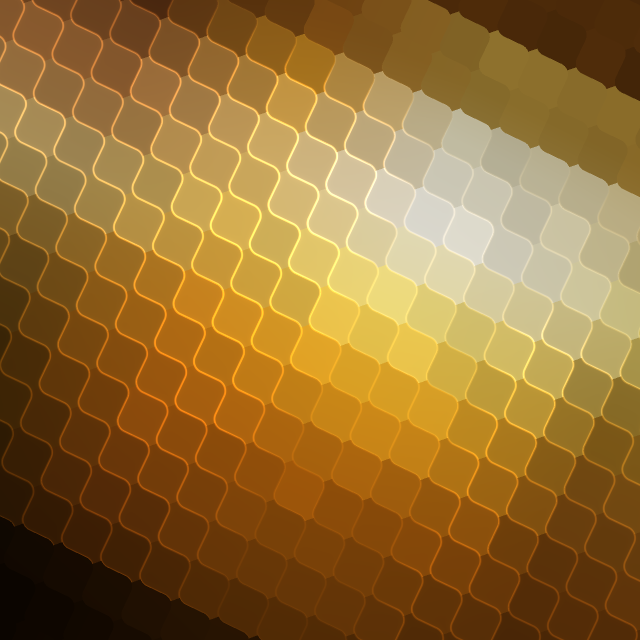
Give the GLSL for this background, as a WebGL 1 fragment shader.

```glsl
precision highp float;
uniform vec2 u_resolution;

const float CELL = 0.0677;

float hash(vec2 p) {
  vec3 q = fract(p.xyx * vec3(0.1031, 0.1030, 0.0973));
  q += dot(q, q.yzx + 33.33);
  return fract((q.x + q.y) * q.z);
}

float span(float a, float b, float x) {
  return clamp((x - a) / (b - a), 0.0, 1.0);
}

// Eight colour stops across the slanted bands
vec3 ramp(float v, vec3 a, vec3 b, vec3 c, vec3 d, vec3 e, vec3 f, vec3 g, vec3 h) {
  vec3 color = mix(a, b, span(0.1, 0.3, v));
  color = mix(color, c, span(0.3, 0.45, v));
  color = mix(color, d, span(0.45, 0.6, v));
  color = mix(color, e, span(0.6, 0.72, v));
  color = mix(color, f, span(0.72, 0.86, v));
  color = mix(color, g, span(0.88, 1.02, v));
  return mix(color, h, span(1.02, 1.09, v));
}

// Light field: x runs along the bands, y across them
vec3 lightField(vec2 b) {
  vec3 shade = ramp(b.y,
    vec3(0.03, 0.015, 0.0), vec3(0.16, 0.10, 0.01), vec3(0.25, 0.16, 0.03), vec3(0.45, 0.33, 0.12),
    vec3(0.65, 0.57, 0.36), vec3(0.53, 0.35, 0.18), vec3(0.30, 0.16, 0.06), vec3(0.26, 0.13, 0.03));
  vec3 amber = ramp(b.y,
    vec3(0.09, 0.04, 0.0), vec3(0.36, 0.18, 0.03), vec3(0.59, 0.32, 0.05), vec3(0.75, 0.47, 0.09),
    vec3(0.80, 0.65, 0.28), vec3(0.83, 0.69, 0.41), vec3(0.64, 0.44, 0.11), vec3(0.45, 0.27, 0.07));
  vec3 glow = ramp(b.y,
    vec3(0.20, 0.10, 0.01), vec3(0.43, 0.23, 0.03), vec3(0.64, 0.35, 0.04), vec3(0.88, 0.63, 0.12),
    vec3(0.91, 0.82, 0.38), vec3(0.87, 0.86, 0.82), vec3(0.74, 0.72, 0.62), vec3(0.54, 0.43, 0.17));
  vec3 dusk = ramp(b.y,
    vec3(0.18, 0.09, 0.01), vec3(0.25, 0.13, 0.02), vec3(0.34, 0.18, 0.03), vec3(0.42, 0.26, 0.06),
    vec3(0.50, 0.37, 0.10), vec3(0.70, 0.65, 0.36), vec3(0.66, 0.58, 0.36), vec3(0.50, 0.37, 0.13));
  vec3 color = mix(shade, amber, span(-0.2, 0.05, b.x));
  color = mix(color, glow, span(0.05, 0.3, b.x));
  float fade = span(0.3, 0.72, b.x);
  return mix(color, dusk, fade * fade);
}

// Quarter plane with a rounded corner
float roundedCorner(vec2 s) {
  vec2 q = s + 0.27;
  return length(max(q, 0.0)) + min(max(q.x, q.y), 0.0) - 0.27;
}

vec3 tiles(vec2 p) {
  vec2 band = vec2(dot(p, vec2(0.903, -0.430)), dot(p, vec2(0.430, 0.903)));
  vec2 grid = band / CELL + vec2(-0.25, 0.42);

  // The four tiles around the nearest lattice corner
  vec2 corner = floor(grid + 0.5);
  vec2 s = grid - corner;
  float lower = roundedCorner(s);
  float upper = roundedCorner(-s);
  vec2 id = corner + (s.y > s.x ? vec2(-1.0, 0.0) : vec2(0.0, -1.0));
  if (lower < 0.0) id = corner - 1.0;
  if (upper < 0.0) id = corner;

  // Nearly flat colour in each tile, with darker outer bands
  vec2 center = (id + vec2(0.75, 0.08)) * CELL;
  vec3 color = lightField(mix(center, band, 0.12));
  color *= 0.95 + 0.1 * hash(id + 40.0);
  if (id.y < 2.5) color *= 0.6;
  if (id.y > 17.5) color = vec3(0.29, 0.16, 0.035) * (0.9 + 0.2 * hash(id + 9.0));

  // Fine bright outlines, fading inside the glow and the outer bands
  float edge = min(abs(lower), abs(upper));
  float line = 1.0 - smoothstep(0.008, 0.034, edge);
  float halo = 0.18 * exp(-edge * 22.0);
  float lit = 1.0 - smoothstep(0.1, 0.36, band.x);
  lit += 0.75 * smoothstep(0.42, 0.58, band.x) * (1.0 - smoothstep(0.75, 0.92, band.y));
  lit = max(lit, 0.2) * (1.0 - smoothstep(0.96, 1.08, band.y)) * step(2.5, id.y);
  vec3 rim = color * vec3(0.45, 0.4, 0.35) + vec3(0.06, 0.03, 0.0);
  return color + rim * (line + halo) * lit;
}

void main() {
  // Four samples smooth the tile edges
  vec3 color = vec3(0.0);
  for (int i = 0; i < 4; i++) {
    float k = float(i);
    vec2 offset = vec2(mod(k, 2.0), floor(k / 2.0)) * 0.5 - 0.25;
    color += tiles((gl_FragCoord.xy + offset) / u_resolution.y);
  }
  gl_FragColor = vec4(color * 0.25, 1.0);
}
```
